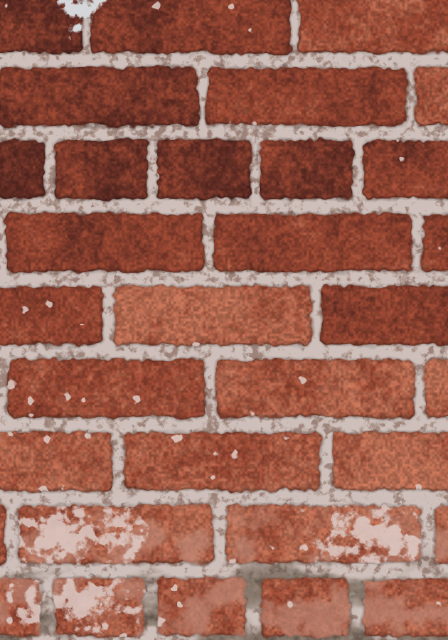
Give the GLSL for this texture, as a WebGL 2 fragment shader.

```glsl
#version 300 es
precision highp float;
// Weathered brick wall: nine courses, two of them half-length headers, laid in pale
// mortar. Each brick is a rounded box with a noisy edge and its own tone; layered
// noise adds grain, white bloom, paint flecks and grime towards the ground.
uniform vec2 u_resolution;
out vec4 fragColor;

// Lengths are fractions of the canvas height
const float FIRST_BED = 0.094;
const float COURSE = 0.114;
const float STRETCHER = 0.3255;
const float HEADER = 0.161;

const vec3 BRICK_DARK = vec3(0.36, 0.165, 0.135);
const vec3 BRICK_RED = vec3(0.56, 0.26, 0.185);
const vec3 BRICK_LIGHT = vec3(0.71, 0.42, 0.32);
const vec3 BRICK_PINK = vec3(0.75, 0.54, 0.47);
const vec3 MORTAR_LIGHT = vec3(0.81, 0.75, 0.73);
const vec3 MORTAR_SHADE = vec3(0.61, 0.51, 0.47);
const vec3 GRIME = vec3(0.43, 0.37, 0.32);
const vec3 BLOOM = vec3(0.87, 0.80, 0.78);

// Per course from the top: joint offset, tone, tone slope along x, middle brick boost
const vec4 COURSES[9] = vec4[9](
  vec4(0.135, 0.44, 0.65, 0.0), vec4(-0.009, 0.36, 0.70, 0.0),
  vec4(0.077, 0.28, 0.40, 0.0), vec4(0.001, 0.38, 0.05, 0.0),
  vec4(0.169, 0.48, 0.05, 0.36), vec4(0.004, 0.69, 0.55, 0.0),
  vec4(0.185, 0.75, 0.10, 0.0), vec4(0.018, 0.70, 0.20, 0.0),
  vec4(0.074, 0.70, 0.10, 0.0));

float hash(vec2 p) {
  vec3 q = fract(p.xyx * vec3(0.1031, 0.1030, 0.0973));
  q += dot(q, q.yzx + 33.33);
  return fract((q.x + q.y) * q.z);
}

float noise(vec2 p) {
  vec2 i = floor(p), f = fract(p);
  f = f * f * (3.0 - 2.0 * f);
  return mix(mix(hash(i), hash(i + vec2(1, 0)), f.x),
             mix(hash(i + vec2(0, 1)), hash(i + vec2(1, 1)), f.x), f.y);
}

float fbm(vec2 p) {
  float sum = 0.0, amp = 0.533;
  for (int k = 0; k < 4; k++) {
    sum += amp * noise(p);
    p = mat2(1.6, 1.2, -1.2, 1.6) * p + 17.3;
    amp *= 0.5;
  }
  return sum;
}

float roundedBox(vec2 p, vec2 halfSize, float radius) {
  vec2 q = abs(p) - halfSize + radius;
  return length(max(q, 0.0)) + min(max(q.x, q.y), 0.0) - radius;
}

// Ragged patch, strongest at its centre
float stain(vec2 p, vec2 centre, vec2 size) {
  float reach = 1.0 - length((p - centre) / size);
  return smoothstep(0.0, 0.22, reach * 0.55 + fbm(p * 65.0) - 0.65) * step(-0.4, reach);
}

// Scattered round flecks, one candidate per grid cell
float flecks(vec2 p, float cell, float chance) {
  vec2 id = floor(p / cell);
  vec2 centre = 0.3 + 0.4 * vec2(hash(id + 3.1), hash(id + 8.7));
  float radius = mix(0.07, 0.24, hash(id + 5.5));
  float d = length(fract(p / cell) - centre) + 0.22 * (noise(p * 190.0) - 0.5);
  return step(hash(id), chance) * (1.0 - smoothstep(radius - 0.07, radius + 0.05, d));
}

vec3 brickColor(float tone) {
  vec3 low = mix(BRICK_DARK, BRICK_RED, smoothstep(0.0, 0.5, tone));
  return mix(low, BRICK_LIGHT, smoothstep(0.45, 1.0, tone));
}

vec3 mortarColor(vec2 p, float edge) {
  float grain = fbm(p * 110.0) + 0.35 * (fbm(p * 22.0) - 0.5);
  vec3 col = mix(MORTAR_SHADE, MORTAR_LIGHT, smoothstep(0.2, 0.52, grain));
  col *= mix(0.80, 1.0, smoothstep(0.0, 0.005, edge));
  float dirt = smoothstep(0.85, 0.91, p.y) * smoothstep(0.35, 0.6, fbm(p * vec2(12.0, 26.0)));
  return mix(col, GRIME * (0.7 + 0.6 * grain), 0.8 * dirt);
}

void main() {
  // y runs downwards from the top
  vec2 p = vec2(gl_FragCoord.x, u_resolution.y - gl_FragCoord.y) / u_resolution.y;
  float soft = max(0.0016, 0.8 / u_resolution.y);

  // Course and brick under this point
  float row = clamp(floor((p.y - FIRST_BED) / COURSE) + 1.0, 0.0, 8.0);
  vec4 course = COURSES[int(row)];
  float pitch = mod(row, 6.0) == 2.0 ? HEADER : STRETCHER;
  float column = floor((p.x - course.x) / pitch);
  vec2 centre = vec2(course.x + (column + 0.5) * pitch, FIRST_BED + (row - 0.5) * COURSE);
  float joint = 0.0125 + 0.0012 * row;
  vec2 halfSize = vec2(0.5 * (pitch - joint), 0.0462 - 0.0015 * hash(vec2(row, column)));

  // Worn outline
  vec2 q = p - centre;
  float ragged = 0.008 * (fbm(p * 38.0) - 0.5) + 0.005 * (noise(p * 130.0) - 0.5);
  float d = roundedBox(q, halfSize, 0.009) + ragged;

  // Brick face: tone, mottling, grain and dark lower arris
  float tone = course.y + course.z * (centre.x - 0.35) + (column == 0.0 ? course.w : 0.0);
  tone += 0.16 * (hash(vec2(column, row) + 4.0) - 0.5);
  tone += 0.55 * (fbm(p * 17.0) - 0.5) + 0.55 * (fbm(p * 120.0) - 0.5);
  vec3 brick = brickColor(tone) * (0.84 + 0.32 * noise(p * 260.0));
  float lower = smoothstep(0.0, 0.04, q.y);
  brick *= mix(1.0, 0.72, (0.45 + 0.55 * lower) * smoothstep(-0.006, 0.0, d));

  // Bloom and paint, heavier near the ground
  float low = smoothstep(0.74, 0.86, p.y);
  brick = mix(brick, BRICK_PINK, 0.65 * low * smoothstep(0.4, 0.65, fbm(p * 26.0 + 9.0)));
  float white = max(stain(p, vec2(0.59, 0.835), vec2(0.11, 0.065)),
                    stain(p, vec2(0.12, 0.83), vec2(0.14, 0.06)));
  white = max(white, stain(p, vec2(0.12, 0.94), vec2(0.13, 0.06)));
  float splash = smoothstep(0.46, 0.52, p.y) * smoothstep(0.55, 0.2, p.x);
  white = max(white, flecks(p, 0.029, 0.02 + 0.16 * splash));
  brick = mix(brick, BLOOM, 0.85 * white);

  vec3 col = mix(brick, mortarColor(p, d), smoothstep(-soft, soft, d));
  col = mix(col, vec3(0.83, 0.84, 0.85), stain(p, vec2(0.128, 0.008), vec2(0.04, 0.05)));
  fragColor = vec4(col, 1.0);
}
```
